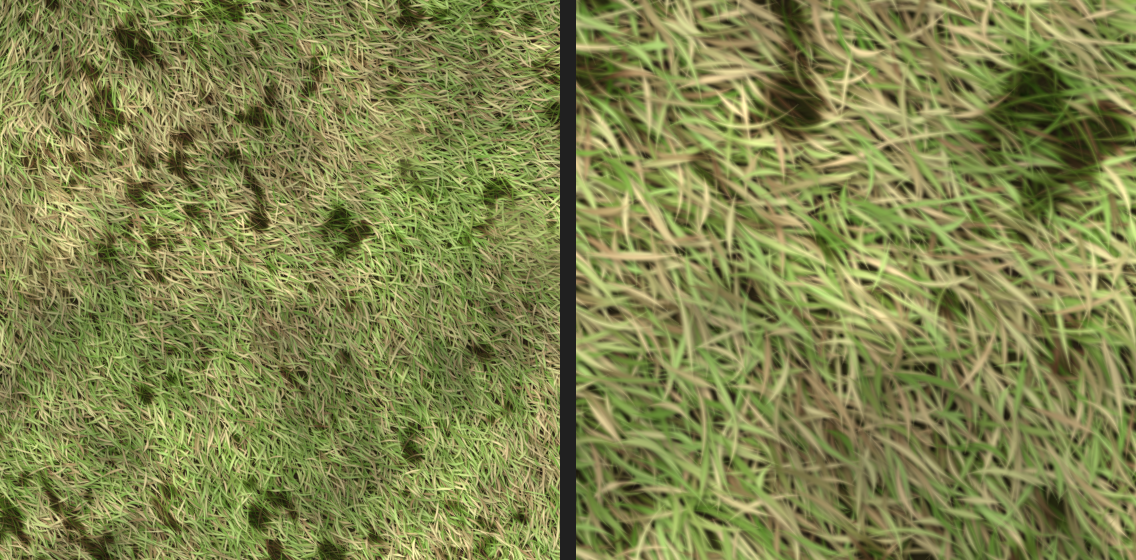
Left: the whole. Right: its middle third, enlarged.
Reproduce this texture procedurally as a Shadertoy shader.

```glsl
// Sunlit rough lawn: tangled green and straw blades over small dark soil pockets.

const int   LAYERS      = 18;
const float CELLS       = 38.0;    // blade cells across the canvas
const float HALF_LENGTH = 0.93;    // longest blade, in cells
const float HALF_WIDTH  = 0.085;   // widest blade, in cells
const float SOFTNESS    = 0.075;   // edge blur, in cells
const float LEAN        = -0.92;   // main blade direction, radians
const float SPREAD      = 1.35;    // random deviation from it
const float SHADOW      = 0.165;
const float GAIN        = 1.18;    // sunlight
const float DRY_SHARE   = 0.46;
const float HAZE        = 0.45;    // strength of the blurred, worn spots
const vec2  SHADOW_SHIFT = vec2(0.06, -0.09);

const vec3 GREEN_DARK  = vec3(0.27, 0.34, 0.10);
const vec3 GREEN_MID   = vec3(0.43, 0.53, 0.23);
const vec3 GREEN_LIGHT = vec3(0.60, 0.67, 0.39);
const vec3 DRY_DARK    = vec3(0.27, 0.22, 0.11);
const vec3 DRY_MID     = vec3(0.52, 0.47, 0.30);
const vec3 DRY_LIGHT   = vec3(0.71, 0.68, 0.48);
const vec3 SOIL        = vec3(0.17, 0.12, 0.09);
const vec3 WORN        = vec3(0.57, 0.56, 0.35);

// Integer hash: three random values in 0..1
vec3 hash3(ivec3 cell) {
    uvec3 v = uvec3(cell + 4096) * 1664525u + 1013904223u;
    v.x += v.y * v.z; v.y += v.z * v.x; v.z += v.x * v.y;
    v ^= v >> 16u;
    v.x += v.y * v.z; v.y += v.z * v.x; v.z += v.x * v.y;
    return vec3(v >> 8u) / 16777216.0;
}

// Three independent channels of smooth value noise
vec3 noise3(vec2 p, int seed) {
    ivec2 i = ivec2(floor(p));
    vec2 f = fract(p);
    f = f * f * (3.0 - 2.0 * f);
    vec3 low  = mix(hash3(ivec3(i, seed)), hash3(ivec3(i + ivec2(1, 0), seed)), f.x);
    vec3 high = mix(hash3(ivec3(i + ivec2(0, 1), seed)), hash3(ivec3(i + 1, seed)), f.x);
    return mix(low, high, f.y);
}

// Dark, middle and light tones joined into one ramp; below 0 it sinks to black
vec3 toneRamp(vec3 dark, vec3 mid, vec3 light, float tone) {
    vec3 color = mix(dark, mid, clamp(tone * 2.0, 0.0, 1.0));
    color = mix(color, light, clamp(tone * 2.0 - 1.0, 0.0, 1.15));
    return color * (1.0 + 0.8 * clamp(tone, -0.8, 0.0));
}

// Coverage of a tapered, bent blade lying along x
float blade(vec2 q, float halfLength, float halfWidth, float bend, float blur) {
    float t = q.x / halfLength;
    float y = q.y + bend * (t * t - 0.4);
    return 1.0 - smoothstep(-blur, blur, abs(y) - halfWidth * (1.0 - t * t));
}

void mainImage(out vec4 fragColor, in vec2 fragCoord) {
    vec2 uv = fragCoord / iResolution.xy;

    // Broad patches, tufts, and the ragged pockets between tufts
    vec3 broad = noise3(uv * 4.5 + 2.3, 101) - 0.5;
    vec3 patches = noise3(uv * 10.0, 102) - 0.5;
    vec2 slanted = mat2(0.8, -0.6, 0.6, 0.8) * uv + 0.015 * patches.xy;
    vec3 tufts = noise3(slanted * vec2(34.0, 24.0), 103) - 0.5;
    vec3 ragged = noise3(slanted * vec2(72.0, 52.0), 104) - 0.5;
    float paleEdge = 1.0 - smoothstep(0.03, 0.3, distance(uv, vec2(0.0, 0.66)));
    float dryness = DRY_SHARE + 0.5 * broad.x + 0.45 * patches.x + 0.3 * tufts.x + 0.25 * paleEdge;
    float pocket = 0.55 * tufts.y + 0.3 * ragged.y + 0.3 * patches.y + 0.2 * broad.y;
    float gap = smoothstep(0.08, 0.38, pocket) * (1.0 - 0.6 * paleEdge);
    float sun = 1.0 + 0.28 * patches.z + 0.28 * tufts.z + 0.25 * broad.y + 0.1 * paleEdge;
    float band = smoothstep(0.09, 0.0, abs(uv.x * 0.6 + uv.y * 0.8 - 1.03)) * smoothstep(0.35, 0.5, uv.x);
    float haze = HAZE * max(band, paleEdge) * smoothstep(-0.15, 0.3, patches.x + broad.z);

    // Combing direction: flatter at the upper right, steep at the upper left
    float flatCorner = smoothstep(1.15, 1.6, uv.x + uv.y);
    float steepCorner = 1.0 - smoothstep(0.08, 0.3, distance(uv, vec2(0.0, 1.0)));
    float lean = LEAN + 0.5 * flatCorner - 0.95 * steepCorner + 0.8 * broad.z + 0.3 * patches.y;

    // Ground, then blades from the bottom layer to the top one
    vec3 color = mix(SOIL, GREEN_DARK * 0.7, 0.35 + 0.7 * ragged.x);
    for (int layer = 0; layer < LAYERS; layer++) {
        float height = float(layer) / float(LAYERS - 1);
        vec2 p = uv * CELLS + hash3(ivec3(layer, 7, 55)).xy * 8.0;
        ivec2 home = ivec2(floor(p));
        for (int k = 0; k < 9; k++) {
            ivec2 cell = home + ivec2(k % 3, k / 3) - 1;
            vec3 place = hash3(ivec3(cell, layer));
            vec3 shape = hash3(ivec3(cell, layer + 200));
            vec2 offset = p - vec2(cell) - place.xy;
            if (dot(offset, offset) > 1.3) continue;

            float angle = lean + SPREAD * (place.z + shape.x - 1.0);
            float c = cos(angle), s = sin(angle);
            mat2 turn = mat2(c, -s, s, c);
            float halfLength = HALF_LENGTH * mix(0.4, 1.0, shape.y);
            float halfWidth = HALF_WIDTH * mix(0.55, 1.0, shape.z) * (1.0 - 0.45 * gap);
            float bend = 0.3 * (fract(shape.z * 17.0) - 0.5);
            vec2 q = turn * offset;
            float shade = blade(turn * (offset - SHADOW_SHIFT), halfLength,
                                halfWidth * 1.5, bend, SOFTNESS * 1.6);
            float cover = blade(q, halfLength, halfWidth, bend, SOFTNESS);

            // Blade colour: random tone, brighter high in the tangle
            float tone = 0.34 + 0.56 * height + 0.85 * (fract(place.z * 31.0) - 0.5);
            tone += 0.15 * q.x / halfLength - 0.95 * gap;
            float tint = fract(shape.y * 23.0);
            vec3 green = toneRamp(GREEN_DARK, GREEN_MID, GREEN_LIGHT, tone);
            green += vec3(-0.09, 0.0, -0.05) * (tint - 0.4);
            vec3 dry = toneRamp(DRY_DARK, DRY_MID, DRY_LIGHT, tone);
            dry += vec3(0.07, -0.02, 0.03) * (tint - 0.4);
            float isDry = smoothstep(-0.08, 0.08, dryness - fract(shape.x * 41.0));
            color *= 1.0 - SHADOW * shade;
            color = mix(color, GAIN * mix(green, dry, isDry), cover);
        }
    }
    color = mix(color * sun, WORN, haze);
    fragColor = vec4(clamp(color, 0.0, 1.0), 1.0);
}
```
